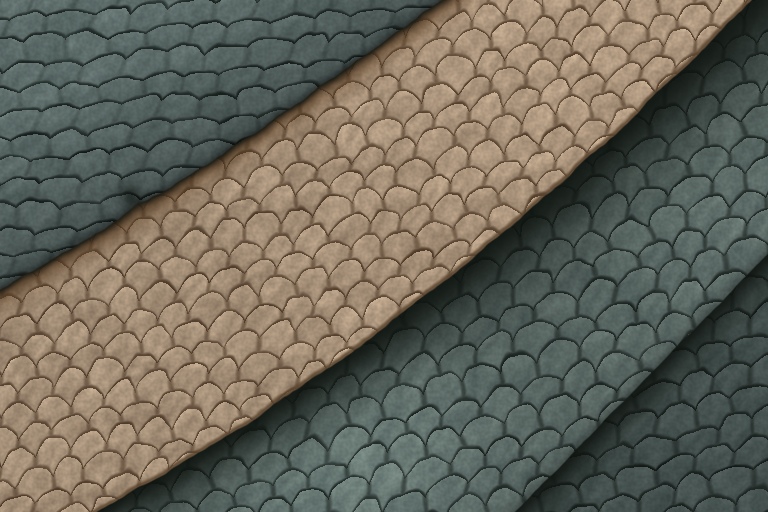
Give the GLSL for this texture, as a Shadertoy shader.

```glsl
struct Hide {
    vec2 cell;                 // scale width, row pitch
    float tilt, bulge, seam;   // row angle, arc height, strength of side seams
    vec3 lit, shade, crack;
};

const Hide TAN_HIDE = Hide(vec2(0.069, 0.043), 0.22, 0.58, 0.55,
    vec3(0.72, 0.63, 0.53), vec3(0.54, 0.46, 0.38), vec3(0.30, 0.22, 0.15));
const Hide RIBBED_HIDE = Hide(vec2(0.080, 0.046), 0.09, 0.26, 0.22,
    vec3(0.39, 0.45, 0.44), vec3(0.29, 0.35, 0.34), vec3(0.08, 0.11, 0.10));
const Hide GREEN_HIDE = Hide(vec2(0.078, 0.049), 0.27, 0.50, 0.55,
    vec3(0.42, 0.48, 0.46), vec3(0.30, 0.36, 0.35), vec3(0.10, 0.13, 0.12));
const Hide DARK_HIDE = Hide(vec2(0.078, 0.050), 0.24, 0.36, 0.45,
    vec3(0.30, 0.35, 0.34), vec3(0.21, 0.26, 0.25), vec3(0.07, 0.09, 0.08));

const vec3 SHADOW = vec3(0.055, 0.075, 0.06);
const vec3 RUST = vec3(0.33, 0.22, 0.12);
const vec3 CUT_EDGE = vec3(0.36, 0.27, 0.18);
const float WARP = 0.30;
const float LEAN = 0.15;
const float GRAIN = 0.10;
const vec2 TEAR = vec2(0.255, 0.620);

float hash(vec2 p) {
    vec3 q = fract(p.xyx * vec3(0.1031, 0.1030, 0.0973));
    q += dot(q, q.yzx + 33.33);
    return fract((q.x + q.y) * q.z);
}

float cornerSlope(vec2 cell, vec2 offset) {
    float a = 6.2832 * hash(cell);
    return dot(vec2(cos(a), sin(a)), offset);
}

float gradientNoise(vec2 p) {
    vec2 i = floor(p), f = fract(p), e = vec2(1.0, 0.0);
    vec2 u = f * f * f * (f * (f * 6.0 - 15.0) + 10.0);
    float low = mix(cornerSlope(i, f), cornerSlope(i + e, f - e), u.x);
    float high = mix(cornerSlope(i + e.yx, f - e.yx), cornerSlope(i + 1.0, f - 1.0), u.x);
    return mix(low, high, u.y);
}

// Height of the overlapping arc that ends a row of scales
float rowTop(float x, float row, float bulge) {
    float s = x + 0.5 * row;
    float t = abs(2.0 * fract(s) - 1.0);
    return row + bulge * (0.8 + 0.4 * hash(vec2(floor(s), row))) * (1.0 - pow(t, 2.5));
}

vec3 scaledHide(vec2 p, Hide h, float px) {
    float c = cos(h.tilt), s = sin(h.tilt);
    vec2 q = vec2(c * p.x + s * p.y, c * p.y - s * p.x) / h.cell + 40.0;
    q.x -= LEAN * q.y;
    q += WARP * vec2(gradientNoise(q * 0.6), gradientNoise(q * 0.6 + 17.0));
    q.y += 0.12 * gradientNoise(q * vec2(3.0, 2.0));

    // Lower rows lie over higher ones
    float row = floor(q.y);
    row += step(rowTop(q.x, row, h.bulge), q.y);
    float rim = rowTop(q.x, row, h.bulge) - q.y;
    float gap = q.y - rowTop(q.x, row - 1.0, h.bulge);
    float lane = q.x + 0.5 * row;
    float side = 0.5 - abs(fract(lane) - 0.5);
    float aa = px / h.cell.y;

    // Rounded body, bright rim and creased sheen
    float tone = 0.42 + 0.30 * exp(-7.0 * rim) + 0.25 * smoothstep(0.0, 0.6, gap);
    tone += 0.30 * (hash(vec2(floor(lane), row)) - 0.5);
    tone += 0.55 * gradientNoise(vec2(q.x * 2.6 - q.y, q.y * 1.2));
    vec3 color = mix(h.shade, h.lit, tone);
    color *= 1.0 + GRAIN * (gradientNoise(p * 160.0) + gradientNoise(p * 75.0));

    // Cracks above each arc and seams between neighbours
    float crack = 1.0 - smoothstep(0.03, 0.15 + aa, gap);
    crack *= 0.80 + 0.35 * gradientNoise(q * 0.9 + 5.0);
    float seam = h.seam * (1.0 - smoothstep(0.01, 0.07 + aa, side));
    return mix(color, h.crack, clamp(max(crack, seam), 0.0, 1.0));
}

float castShadow(float d, float width) {
    return exp(-pow(max(d, 0.0) / width, 1.5));
}

void mainImage(out vec4 fragColor, in vec2 fragCoord) {
    float px = 1.0 / iResolution.y;
    vec2 p = fragCoord * px;

    // Signed distances to the lower edges, positive on the hide
    float ragged = 0.006 * gradientNoise(p * 14.0) + 0.002 * gradientNoise(p * 55.0);
    vec2 t = (p - TEAR) / vec2(0.018, 0.022);
    float tear = exp(-dot(t, t));
    float ribbed = (p.y - 0.434 - 0.655 * p.x + 0.018 * sin(3.66 * p.x)) / 1.195;
    ribbed += ragged - 0.010 * tear;
    float tanSlope = 0.45 + 0.40 * p.x;
    float tanEdge = (p.y + 0.09 - 0.45 * p.x - 0.20 * p.x * p.x) / sqrt(1.0 + tanSlope * tanSlope);
    tanEdge += ragged;
    float green = (p.y - 1.02 * (p.x - 1.006)) / 1.428 + 0.5 * ragged;

    // Dark hide, lower right
    vec3 color = scaledHide(p + 0.31, DARK_HIDE, px);
    color = mix(color, SHADOW, 0.88 * castShadow(-green, 0.040));

    // Broad green hide with soft pools of light
    vec3 layer = scaledHide(p, GREEN_HIDE, px);
    layer *= 0.90 + 0.22 * exp(-14.0 * dot(p - vec2(0.66, 0.14), p - vec2(0.66, 0.14)))
                  + 0.10 * exp(-14.0 * dot(p - vec2(1.36, 0.66), p - vec2(1.36, 0.66)));
    layer = mix(layer, SHADOW, 0.93 * castShadow(-tanEdge, mix(0.045, 0.105, p.x / 1.5)));
    layer *= 1.0 - 0.25 * castShadow(green, 0.012);
    color = mix(color, layer, smoothstep(-px, px, green));

    // Tan band with a raw cut edge
    layer = scaledHide(p, TAN_HIDE, px);
    layer *= 0.97 + 0.06 * smoothstep(0.2, 1.2, p.x);
    layer = mix(layer, RUST, 0.85 * castShadow(-ribbed, 0.030));
    layer = mix(layer, SHADOW, 0.80 * castShadow(-ribbed, 0.009));
    layer = mix(layer, CUT_EDGE, 0.85 * (1.0 - smoothstep(0.003, 0.011, tanEdge)));
    color = mix(color, layer, smoothstep(-px, px, tanEdge));

    // Ribbed hide, upper left
    layer = scaledHide(p + 0.12, RIBBED_HIDE, px);
    layer *= 0.84 + 0.18 * smoothstep(0.0, 0.30, ribbed);
    layer *= 1.0 - 0.40 * castShadow(ribbed, 0.012);
    layer = mix(layer, SHADOW, 0.55 * tear);
    color = mix(color, layer, smoothstep(-px, px, ribbed));

    fragColor = vec4(clamp(color, 0.0, 1.0), 1.0);
}
```
